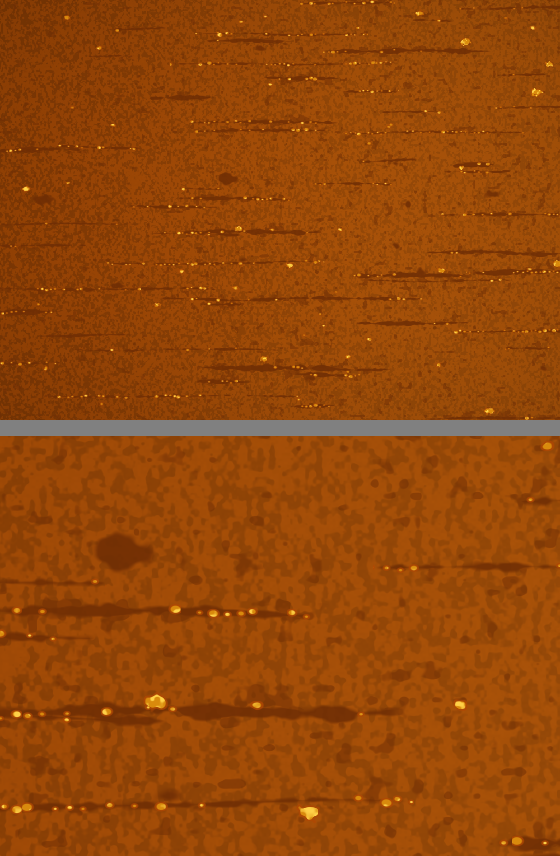
Top, the full canvas; bottom, a detail of the centre.
Write a Shadertoy shader that draws this texture.

```glsl
// Polished amber metal with fine mottling, dark level stringers and bright golden inclusions.

const vec3 RED_AMBER  = vec3(0.605, 0.268, 0.018);
const vec3 PALE_AMBER = vec3(0.645, 0.315, 0.034);
const vec3 DARK_BROWN = vec3(0.430, 0.175, 0.016);
const vec3 RIM_ORANGE = vec3(0.690, 0.280, 0.010);
const vec3 GOLD       = vec3(0.850, 0.540, 0.050);
const vec3 PALE_GOLD  = vec3(1.000, 0.820, 0.280);

const int STRINGERS = 54;
const int GRAINS = 46;
const int PITS = 12;

vec4 hash4(float n) {
    vec4 q = fract(vec4(n) * vec4(0.1031, 0.1030, 0.0973, 0.1099));
    q += dot(q, q.wzxy + 33.33);
    return fract((q.xxyz + q.yzzw) * q.zywx);
}

float hash(vec2 p) {
    vec3 q = fract(p.xyx * 0.1031);
    q += dot(q, q.yzx + 33.33);
    return fract((q.x + q.y) * q.z);
}

float noise(vec2 p) {
    vec2 i = floor(p), f = fract(p);
    f = f * f * (3.0 - 2.0 * f);
    return mix(mix(hash(i), hash(i + vec2(1, 0)), f.x),
               mix(hash(i + vec2(0, 1)), hash(i + vec2(1, 1)), f.x), f.y);
}

// Coverage of a disc with a soft edge
float disc(float dist, float radius, float soft) {
    return 1.0 - smoothstep(radius - soft, radius + soft, dist);
}

// x: dark core, y: loose halo, z: bright specks, w: their rims
vec4 stringer(vec2 p, float id, float aspect, float soft) {
    vec4 h = hash4(id + 11.0), k = hash4(id + 307.0);
    float halfLength = mix(0.05, 0.36, h.z * h.z);
    float along = (p.x - h.x * aspect) / halfLength;
    float taper = max(0.0, 1.0 - along * along);
    float bend = 0.008 * (noise(vec2(p.x * 7.0, id)) - 0.5);
    float y = p.y - (id + h.y) / float(STRINGERS) - bend;
    if (taper <= 0.0 || abs(y) > 0.05) return vec4(0.0);

    // Ragged band
    float ragged = noise(vec2(p.x * 38.0, id * 7.0));
    float width = mix(0.0018, 0.0058, h.w * h.w) * sqrt(taper) * (0.25 + 1.5 * ragged);
    float edge = abs(y) + 0.004 * (noise(p * vec2(130.0, 190.0)) - 0.5);
    float core = disc(edge, width, 0.0018) * smoothstep(0.0, 0.15, taper);
    float halo = exp(-y * y / 0.00016) * taper * h.w;

    // One speck in each step along the band
    float stepSize = 0.0105;
    float cell = floor(p.x / stepSize);
    vec4 s = hash4(cell + id * 131.0 + 17.0);
    float cluster = noise(vec2(cell * 0.16, id * 3.0));
    float present = step(s.x, mix(0.1, 0.85, k.x) * smoothstep(0.2, 0.75, cluster));
    float radius = mix(0.0009, 0.0036, s.y * s.y * s.y);
    vec2 d = vec2(p.x - (cell + mix(0.35, 0.65, s.z)) * stepSize, y - 0.005 * (s.w - 0.5));
    float dist = length(d * vec2(0.8, 1.1));
    return vec4(core, halo, present * disc(dist, radius, soft),
                present * disc(dist, radius + 0.0013, soft));
}

// x: bright body, y: orange rim of a lone irregular grain
vec2 loneGrain(vec2 p, float id, float aspect, float soft) {
    vec4 h = hash4(id + 701.0);
    vec2 d = p - h.xy * vec2(aspect, 1.0);
    float radius = mix(0.0018, 0.0085, pow(h.z, 3.0));
    float dist = length(d * vec2(mix(0.65, 1.0, h.w), 1.1));
    dist += radius * 0.9 * (noise(d * 230.0 + id * 5.0) - 0.5);
    return vec2(disc(dist, radius, soft), disc(dist, radius + 0.0016, soft));
}

// Dark lens-shaped pit
float pit(vec2 p, float id, float aspect) {
    vec4 h = hash4(id + 907.0);
    vec2 d = p - h.xy * vec2(aspect, 1.0);
    float radius = mix(0.005, 0.014, h.z * h.z);
    float dist = length(d * vec2(mix(0.4, 0.8, h.w), 1.0));
    return disc(dist + 0.009 * (noise(p * 110.0) - 0.5), radius, 0.003);
}

void mainImage(out vec4 fragColor, in vec2 fragCoord) {
    vec2 p = fragCoord / iResolution.y;
    float aspect = iResolution.x / iResolution.y;
    float soft = 0.75 / iResolution.y;
    float right = smoothstep(0.0, 0.8, p.x / aspect);

    // Uneven lamp light
    vec2 fromLamp = (p - vec2(0.58 * aspect, 0.48)) / vec2(aspect, 1.0);
    vec3 color = mix(RED_AMBER, PALE_AMBER, right);
    color *= 1.025 - 0.28 * dot(fromLamp, fromLamp);

    // Fine mottling, calmer toward the right
    float mottle = 0.65 * noise(p * vec2(215.0, 165.0)) + 0.35 * noise(p * 330.0 + 40.0);
    float patches = noise(p * 9.0 + 3.0);
    float grainy = smoothstep(0.42, 0.66, mottle + 0.08 * (patches - 0.5));
    color *= 1.0 - mix(0.16, 0.11, right) * grainy;
    color *= 0.985 + 0.03 * noise(p * 420.0);

    // Gather the scattered features
    vec4 bands = vec4(0.0);
    for (int i = 0; i < STRINGERS; i++)
        bands = max(bands, stringer(p, float(i), aspect, soft));
    vec2 grains = bands.zw;
    for (int i = 0; i < GRAINS; i++)
        grains = max(grains, loneGrain(p, float(i), aspect, soft));
    float dark = bands.x;
    for (int i = 0; i < PITS; i++)
        dark = max(dark, pit(p, float(i), aspect));

    // Loose dark flecks, denser near bands and on the right
    float fleck = noise(p * vec2(85.0, 105.0)) + 0.25 * (noise(p * 210.0) - 0.5);
    fleck += 0.28 * bands.y + 0.07 * right + 0.1 * (patches - 0.5);
    dark = max(dark, 0.6 * smoothstep(0.84, 0.96, fleck));
    color = mix(color, DARK_BROWN, 0.85 * dark);

    // Golden inclusions with orange rims and bright facets
    float facet = smoothstep(0.4, 0.75, noise(p * 260.0 + 9.0));
    color = mix(color, RIM_ORANGE, 0.8 * grains.y);
    color = mix(color, mix(GOLD, PALE_GOLD, facet), grains.x);
    fragColor = vec4(color, 1.0);
}
```
